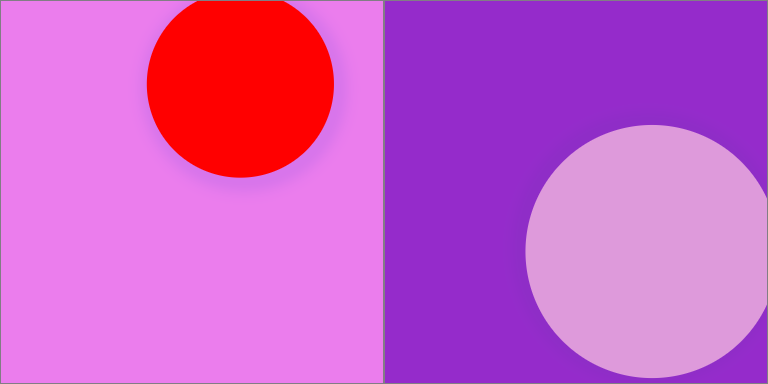
Reproduce this background procedurally as a Shadertoy shader.

```glsl
// Two square panels, orchid and violet, each holding one flat disc.
// Discs are signed distances with soft offset shadows; a thin grey
// frame surrounds each panel. Units: canvas height = 1.

#define RED_DISC vec3(0.626, 0.781, 0.2437)   // centre x, y, radius
#define PINK_DISC vec3(1.698, 0.345, 0.3296)
#define FRAME_WIDTH 0.0026
#define SHADOW_SOFTNESS 0.032
#define RED_SHADOW_OFFSET vec2(0.010, -0.012)
#define PINK_SHADOW_OFFSET vec2(-0.010, 0.008)

const vec3 ORCHID = vec3(0.922, 0.490, 0.930);
const vec3 VIOLET = vec3(0.585, 0.170, 0.797);
const vec3 RED = vec3(1.0, 0.0, 0.0);
const vec3 PINK = vec3(0.870, 0.605, 0.860);
const vec3 GREY = vec3(0.51, 0.49, 0.52);
const vec3 ORCHID_SHADOW = vec3(0.66, 0.38, 0.90);
const vec3 VIOLET_SHADOW = vec3(0.50, 0.19, 0.74);

float discDistance(vec2 p, vec3 disc) {
    return length(p - disc.xy) - disc.z;
}

// Coverage of the region where d is negative, one pixel wide at the edge
float coverage(float d, float pixel) {
    return clamp(0.5 - d / pixel, 0.0, 1.0);
}

float shadow(vec2 p, vec3 disc, vec2 offset) {
    float d = max(discDistance(p - offset, disc), 0.0) / SHADOW_SOFTNESS;
    return exp(-d * d);
}

void mainImage(out vec4 fragColor, in vec2 fragCoord) {
    float pixel = 1.0 / iResolution.y;
    vec2 p = fragCoord * pixel;
    float middle = 0.5 * iResolution.x * pixel;

    // Left panel: shadow and red disc
    vec3 left = mix(ORCHID, ORCHID_SHADOW,
                    0.28 * shadow(p, RED_DISC, RED_SHADOW_OFFSET));
    left = mix(left, RED, coverage(discDistance(p, RED_DISC), pixel));

    // Right panel: faint shadow and pink disc
    vec3 right = mix(VIOLET, VIOLET_SHADOW,
                     0.3 * shadow(p, PINK_DISC, PINK_SHADOW_OFFSET));
    right = mix(right, PINK, coverage(discDistance(p, PINK_DISC), pixel));

    vec3 color = p.x < middle ? left : right;

    // Frame: distance to the nearest border of the current panel
    float panelX = mod(p.x, middle);
    float border = min(min(panelX, middle - panelX), min(p.y, 1.0 - p.y));
    color = mix(color, GREY, coverage(border - FRAME_WIDTH, pixel));

    fragColor = vec4(color, 1.0);
}
```
